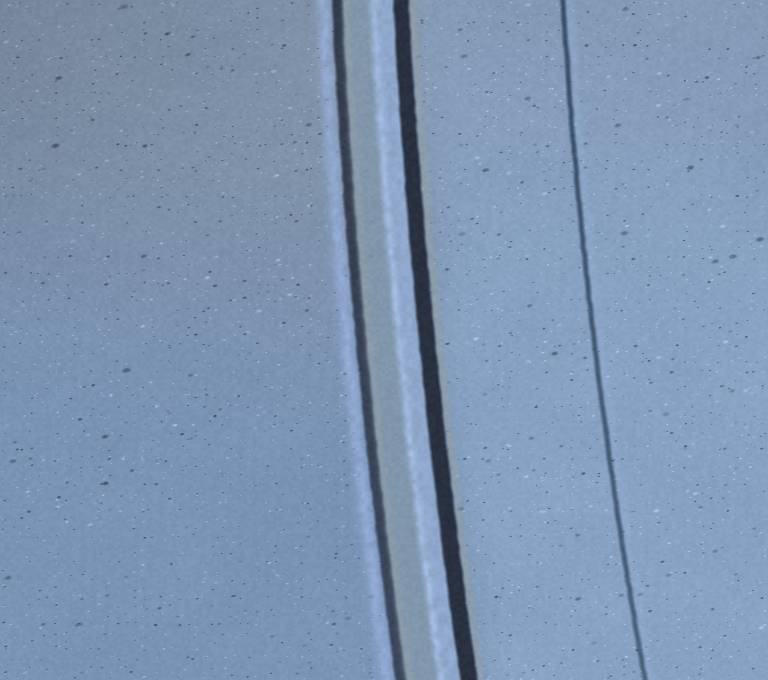
Give the GLSL for this texture, as a WebGL 2 fragment shader.

```glsl
#version 300 es
precision highp float;
// Blue-grey speckled panel crossed by two dark curved grooves with pale rims and a thin seam.

#define GROOVE_A vec3(0.4388, 0.0416, 0.0416)
#define GROOVE_B vec3(0.5220, 0.0473, 0.0414)
#define SEAM     vec3(0.7330, 0.0546, 0.0524)
#define HALF_A 0.0068
#define HALF_B 0.0100
#define HALF_SEAM 0.0032
#define EDGE_BLUR 0.0030
#define GRAIN 0.035
#define MOTTLE 0.030
#define SPECK_DENSITY 0.20

uniform vec2 u_resolution;
out vec4 fragColor;

const vec3 GREY_BLUE  = vec3(0.505, 0.578, 0.670);
const vec3 DEEP_BLUE  = vec3(0.475, 0.578, 0.710);
const vec3 LIGHT_BLUE = vec3(0.530, 0.635, 0.765);
const vec3 RIM_BLUE   = vec3(0.590, 0.690, 0.860);
const vec3 STRIP_GREY = vec3(0.505, 0.590, 0.670);
const vec3 WARM_EDGE  = vec3(0.570, 0.620, 0.640);
const vec3 INK        = vec3(0.150, 0.180, 0.240);
const vec3 SEAM_INK   = vec3(0.210, 0.290, 0.390);

float hash(vec2 p) {
    return fract(sin(dot(p, vec2(127.1, 311.7))) * 43758.5453);
}

float noise(vec2 p) {
    vec2 i = floor(p), f = fract(p);
    f = f * f * (3.0 - 2.0 * f);
    return mix(mix(hash(i), hash(i + vec2(1, 0)), f.x),
               mix(hash(i + vec2(0, 1)), hash(i + vec2(1, 1)), f.x), f.y);
}

float fbm(vec2 p) {
    float sum = 0.0, amp = 0.5;
    for (int i = 0; i < 4; i++) {
        sum += amp * noise(p);
        p = p * 2.03 + 17.3;
        amp *= 0.5;
    }
    return sum;
}

// Signed horizontal offset from a quadratic curve; t runs from top to bottom
float offsetFrom(vec3 curve, float x, float t) {
    return x - (curve.x + t * (curve.y + t * curve.z));
}

float band(float d, float halfWidth, float blur) {
    return 1.0 - smoothstep(halfWidth - blur, halfWidth + blur, abs(d));
}

float glow(float d, float width) {
    return exp(-d * d / (width * width));
}

// Small tilted flecks, at most one per grid cell
float flecks(vec2 p, float scale, float density, float seed) {
    vec2 g = p * scale, cell = floor(g);
    vec2 key = cell + seed;
    vec2 centre = 0.3 + 0.4 * vec2(hash(key + 3.1), hash(key + 7.7));
    vec2 d = fract(g) - centre;
    d = vec2(d.x - 0.4 * d.y, 1.8 * d.y + 0.5 * d.x);
    float radius = mix(0.07, 0.22, hash(key + 11.9));
    float strength = mix(0.3, 1.0, hash(key + 5.3));
    return step(hash(key), density) * strength * (1.0 - smoothstep(0.3 * radius, radius * 1.3, length(d)));
}

void main() {
    vec2 uv = gl_FragCoord.xy / u_resolution;
    float t = 1.0 - uv.y;
    vec2 p = vec2(uv.x, t * u_resolution.y / u_resolution.x);

    // Slight waver keeps the groove edges organic
    float waver = 0.0014 * (noise(vec2(p.x * 20.0, p.y * 90.0)) - 0.5);
    float a = offsetFrom(GROOVE_A, uv.x, t) + waver;
    float b = offsetFrom(GROOVE_B, uv.x, t) + waver;
    float s = offsetFrom(SEAM, uv.x, t) + waver;

    // Panel: grey upper left, deeper blue below, lighter to the right
    vec3 leftSide = mix(GREY_BLUE, DEEP_BLUE, smoothstep(0.15, 0.70, t + 0.15 * (0.3 - uv.x)));
    vec3 rightSide = mix(mix(GREY_BLUE, LIGHT_BLUE, 0.55), LIGHT_BLUE, smoothstep(0.0, 0.55, t));
    vec3 col = mix(leftSide, rightSide, smoothstep(-0.03, 0.06, b));
    col *= 1.0 - 0.07 * exp(-9.0 * dot(p, p));
    col += MOTTLE * (fbm(p * vec2(9.0, 14.0) + 4.0) - 0.47);

    // Dark and pale flecks at several sizes
    for (int i = 0; i < 3; i++) {
        float k = float(i);
        float scale = 34.0 + 27.0 * k;
        col *= 1.0 - 0.42 * flecks(p, scale, SPECK_DENSITY * (0.4 + 0.4 * k), 13.0 * k + 2.0);
        col += 0.14 * flecks(p + 0.37, scale + 12.0, SPECK_DENSITY * (0.5 + 0.4 * k), 29.0 * k + 5.0);
    }

    // Strip between the grooves, then its pale band beside the wide groove
    col = mix(col, STRIP_GREY, 0.85 * smoothstep(0.0, 0.006, a) * (1.0 - smoothstep(-0.006, 0.0, b)));
    float sparkle = 0.65 + 0.6 * noise(p * vec2(150.0, 110.0));
    col = mix(col, RIM_BLUE, 0.70 * sparkle * band(b + 0.025, 0.016, 0.006));
    col += 0.06 * sparkle * glow(b + 0.036, 0.005);
    col = mix(col, RIM_BLUE, 0.75 * sparkle * glow(a + 0.018, 0.0095));

    // Warm fringes on the right of each groove
    col = mix(col, WARM_EDGE, 0.50 * glow(a - 0.012, 0.005));
    col = mix(col, WARM_EDGE, 0.65 * glow(b - 0.016, 0.005));
    col = mix(col, LIGHT_BLUE * 1.06, 0.45 * glow(s - 0.009, 0.005));

    // Dark grooves and thin seam
    float inkA = band(a, HALF_A, EDGE_BLUR) * mix(0.86, 0.76, t);
    float inkB = band(b, HALF_B + 0.0012 * t, EDGE_BLUR);
    float inkSeam = band(s, HALF_SEAM, EDGE_BLUR) * mix(0.95, 0.75, t);
    col = mix(col, INK + 0.08 * smoothstep(0.0, HALF_A, a), inkA);
    col = mix(col, INK, inkB * 0.97);
    col = mix(col, SEAM_INK, inkSeam);

    // Fine grain
    col += GRAIN * (noise(p * 260.0) - 0.5);
    fragColor = vec4(clamp(col, 0.0, 1.0), 1.0);
}
```
